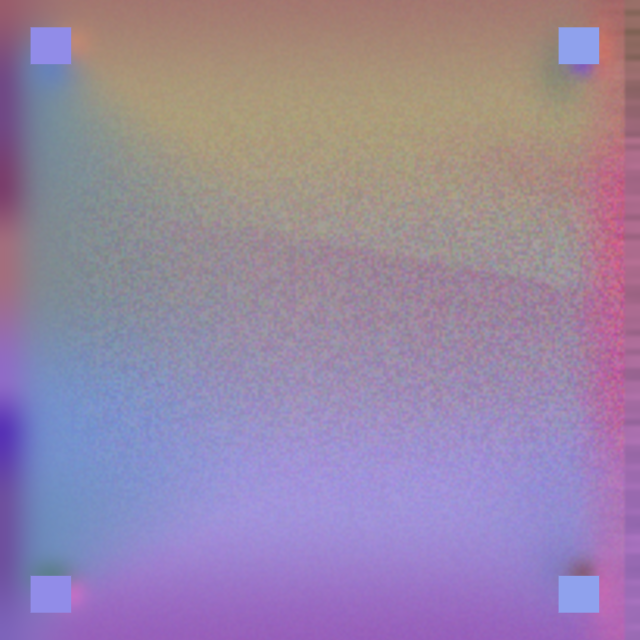
Write a WebGL 2 fragment shader that draws this texture map.

```glsl
#version 300 es
precision highp float;
// Draws a soft, grainy pastel texture map with four corner tiles and a streaked right margin.
uniform vec2 u_resolution;
out vec4 fragColor;

float hash(vec2 p) {
  vec3 q = fract(vec3(p.xyx) * 0.1031);
  q += dot(q, q.yzx + 33.33);
  return fract((q.x + q.y) * q.z);
}

float valueNoise(vec2 p) {
  vec2 cell = floor(p), f = fract(p);
  f = f * f * (3.0 - 2.0 * f);
  return mix(mix(hash(cell), hash(cell + vec2(1, 0)), f.x),
             mix(hash(cell + vec2(0, 1)), hash(cell + vec2(1, 1)), f.x), f.y);
}

vec3 colourNoise(vec2 p) {
  return vec3(valueNoise(p), valueNoise(p + 311.7), valueNoise(p + 647.3)) - 0.5;
}

vec3 fade(vec3 from, vec3 to, float start, float end, float x) {
  return mix(from, to, smoothstep(start, end, x));
}

vec3 glow(vec3 base, vec3 tint, vec2 p, vec2 centre, vec2 radius, float strength) {
  vec2 d = (p - centre) / radius;
  return mix(base, tint, strength * exp(-dot(d, d)));
}

float boxMask(vec2 p, vec2 centre, vec2 halfSize, float soft) {
  vec2 d = abs(p - centre) - halfSize;
  return 1.0 - smoothstep(-soft, soft, max(d.x, d.y));
}

// Vertical gradients; t runs from the top edge to the bottom edge.
vec3 centreRamp(float t) {
  vec3 c = fade(vec3(0.63, 0.44, 0.43), vec3(0.67, 0.61, 0.48), -0.06, 0.19, t);
  c = fade(c, vec3(0.61, 0.57, 0.60), 0.18, 0.45, t);
  c = fade(c, vec3(0.61, 0.57, 0.70), 0.40, 0.60, t);
  c = fade(c, vec3(0.63, 0.58, 0.86), 0.55, 0.76, t);
  return fade(c, vec3(0.59, 0.37, 0.73), 0.78, 1.02, t);
}

vec3 tealRamp(float t) {
  vec3 c = fade(vec3(0.60, 0.43, 0.45), vec3(0.44, 0.55, 0.62), 0.0, 0.13, t);
  c = fade(c, vec3(0.49, 0.54, 0.57), 0.15, 0.38, t);
  c = fade(c, vec3(0.45, 0.57, 0.80), 0.42, 0.66, t);
  c = fade(c, vec3(0.42, 0.56, 0.74), 0.68, 0.84, t);
  return fade(c, vec3(0.55, 0.43, 0.75), 0.86, 1.0, t);
}

vec3 leftEdgeRamp(float t) {
  vec3 c = fade(vec3(0.60, 0.36, 0.42), vec3(0.44, 0.28, 0.52), 0.0, 0.14, t);
  c = fade(c, vec3(0.48, 0.24, 0.42), 0.18, 0.29, t);
  c = fade(c, vec3(0.64, 0.43, 0.49), 0.29, 0.39, t);
  c = fade(c, vec3(0.56, 0.42, 0.78), 0.42, 0.59, t);
  c = fade(c, vec3(0.34, 0.19, 0.71), 0.59, 0.68, t);
  c = fade(c, vec3(0.43, 0.31, 0.62), 0.67, 0.79, t);
  return fade(c, vec3(0.49, 0.39, 0.73), 0.87, 1.0, t);
}

vec3 pinkRamp(float t) {
  vec3 c = fade(vec3(0.64, 0.40, 0.40), vec3(0.70, 0.48, 0.47), 0.0, 0.16, t);
  c = fade(c, vec3(0.76, 0.38, 0.53), 0.18, 0.30, t);
  c = fade(c, vec3(0.72, 0.39, 0.61), 0.35, 0.60, t);
  c = fade(c, vec3(0.68, 0.46, 0.72), 0.60, 0.76, t);
  return fade(c, vec3(0.70, 0.39, 0.70), 0.80, 1.0, t);
}

// Red veil below a slanted line, fading out downwards.
float slantedVeil(vec2 p, float offset, float slope, float depth) {
  float d = p.y - offset - slope * p.x;
  return smoothstep(-0.010, 0.010, d) * exp(-pow(max(d, 0.0) / depth, 1.5));
}

vec3 cornerGlows(vec3 c, vec2 p) {
  c = glow(c, vec3(0.84, 0.54, 0.40), p, vec2(0.110, 0.071), vec2(0.029, 0.027), 0.9);
  c = glow(c, vec3(0.37, 0.50, 0.78), p, vec2(0.080, 0.102), vec2(0.038, 0.042), 0.75);
  c = glow(c, vec3(0.84, 0.43, 0.80), p, vec2(0.110, 0.925), vec2(0.026, 0.026), 0.85);
  c = glow(c, vec3(0.34, 0.49, 0.52), p, vec2(0.080, 0.898), vec2(0.038, 0.025), 0.8);
  c = glow(c, vec3(0.46, 0.50, 0.45), p, vec2(0.876, 0.108), vec2(0.040, 0.060), 0.6);
  c = glow(c, vec3(0.49, 0.34, 0.76), p, vec2(0.912, 0.100), vec2(0.025, 0.020), 0.9);
  c = glow(c, vec3(0.82, 0.45, 0.40), p, vec2(0.942, 0.080), vec2(0.019, 0.042), 0.8);
  c = glow(c, vec3(0.49, 0.48, 0.75), p, vec2(0.875, 0.890), vec2(0.040, 0.048), 0.6);
  c = glow(c, vec3(0.50, 0.35, 0.44), p, vec2(0.912, 0.896), vec2(0.027, 0.023), 0.85);
  return glow(c, vec3(0.80, 0.41, 0.70), p, vec2(0.942, 0.920), vec2(0.018, 0.045), 0.7);
}

void main() {
  vec2 p = gl_FragCoord.xy / u_resolution;
  p.y = 1.0 - p.y;
  float soft = 0.7 / u_resolution.y;

  // Broad colour fields
  float fan = 0.14 + 0.36 * smoothstep(0.03, 0.40, p.y) * (1.0 - smoothstep(0.70, 1.0, p.y));
  vec3 c = mix(centreRamp(p.y), tealRamp(p.y), 1.0 - smoothstep(0.03, fan, p.x));
  c = glow(c, vec3(0.53, 0.53, 0.81), p, vec2(0.90, 0.80), vec2(0.12, 0.13), 0.6);
  c = mix(c, vec3(0.61, 0.44, 0.58), 0.5 * smoothstep(0.05, 0.80, p.x) * slantedVeil(p, 0.287, 0.18, 0.20));
  c = mix(c, vec3(0.66, 0.45, 0.50), 0.5 * smoothstep(0.60, 0.92, p.x) * exp(-pow((p.y - 0.09 - 0.21 * p.x) / 0.055, 2.0)));
  c = mix(c, leftEdgeRamp(p.y), exp(-pow(p.x / 0.044, 2.0)));
  c = mix(c, pinkRamp(p.y), smoothstep(0.88, 0.975, p.x));
  c = cornerGlows(c, p);

  // Fine grain, strongest across the middle and right
  float grain = smoothstep(0.04, 0.40, p.y) * (1.0 - smoothstep(0.55, 0.92, p.y));
  grain = (0.025 + 0.085 * grain) * smoothstep(0.0, 0.20, p.x) * (0.7 + 0.5 * p.x);
  c += grain * colourNoise(p * 205.0);

  // Right margin with horizontal streaks
  float streak = valueNoise(vec2(p.x * 12.0, p.y * 100.0)) - 0.5;
  vec3 margin = fade(vec3(0.55, 0.41, 0.37), vec3(0.66, 0.41, 0.54), 0.04, 0.30, p.y);
  margin = fade(margin, vec3(0.61, 0.42, 0.71), 0.40, 0.85, p.y);
  margin += streak * vec3(0.12, 0.06, 0.09);
  c += 0.04 * streak * smoothstep(0.92, 0.97, p.x);
  c = mix(c, margin, smoothstep(0.972, 0.980, p.x));

  // Four corner tiles
  vec2 side = step(0.5, p);
  vec2 centre = mix(vec2(0.0795, 0.0715), vec2(0.9045, 0.9285), side);
  vec3 tile = mix(vec3(0.57, 0.55, 0.91), vec3(0.56, 0.63, 0.93), side.x);
  c = mix(c, tile, boxMask(p, centre, vec2(0.0317, 0.0288), soft));
  fragColor = vec4(c, 1.0);
}
```
